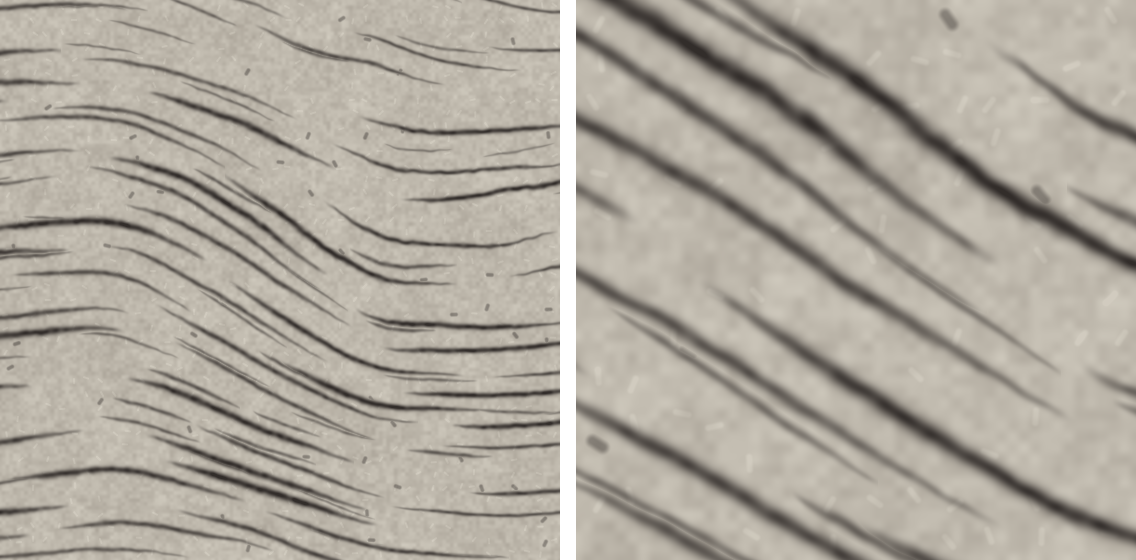
Left: the whole. Right: its middle third, enlarged.
A WebGL 2 fragment shader for this texture:

```glsl
#version 300 es
precision highp float;
// Engraved wavy hair strokes in dark ink on mottled warm grey paper.

uniform vec2 u_resolution;
out vec4 fragColor;

const vec3 PAPER_DARK = vec3(0.675, 0.648, 0.603);
const vec3 PAPER_LIGHT = vec3(0.800, 0.778, 0.730);
const vec3 INK = vec3(0.195, 0.175, 0.165);

vec3 hash3(vec2 p) {
    vec3 q = fract(p.xyx * vec3(0.1031, 0.1030, 0.0973));
    q += dot(q, q.yxz + 33.33);
    return fract((q.xxy + q.yzz) * q.zyx);
}

float valueNoise(vec2 p) {
    vec2 cell = floor(p), f = fract(p);
    f = f * f * (3.0 - 2.0 * f);
    float bottom = mix(hash3(cell).x, hash3(cell + vec2(1, 0)).x, f.x);
    float top = mix(hash3(cell + vec2(0, 1)).x, hash3(cell + vec2(1, 1)).x, f.x);
    return mix(bottom, top, f.y);
}

// Height label of the flow line through p: a crest, a long fall, a flat run.
float flowLevel(vec2 p) {
    float offCentre = (p.y - 0.43) / 0.3;
    float drop = 0.06 + 0.13 * exp(-offCentre * offCentre);
    float level = p.y + drop * smoothstep(0.13, 0.74, p.x);
    level += 0.15 * smoothstep(0.62, 1.05, p.x) * smoothstep(0.68, 1.08, p.y);
    level += 0.05 * p.x - 0.028 * sin(6.2 * p.x + 1.2 * (p.y - 0.5));
    return level + 0.012 * valueNoise(p * 9.0);
}

float flowSteepness(vec2 p) {
    float e = 0.004;
    float dx = flowLevel(p + vec2(e, 0)) - flowLevel(p - vec2(e, 0));
    float dy = flowLevel(p + vec2(0, e)) - flowLevel(p - vec2(0, e));
    return length(vec2(dx, dy)) / (2.0 * e);
}

// Tapered strokes, one per cell of each row; flow = (x, level).
float strokes(vec2 flow, float steepness, float rows, float span,
              float presence, float width, float seed) {
    float ink = 0.0;
    float nearestRow = floor(flow.y * rows);
    for (int i = -1; i <= 1; i++) {
        float row = nearestRow + float(i);
        float along = flow.x / span + hash3(vec2(row + 50.0, seed)).x * 7.0;
        vec2 id = vec2(floor(along) + seed * 3.0, row + 90.0);
        vec3 place = hash3(id);
        vec3 look = hash3(id + 37.7);
        float first = 0.18 * place.x;
        float last = 1.0 - 0.30 * place.y * place.y;
        float t = (fract(along) - first) / (last - first);

        float tilt = (look.x - 0.5) * 0.75;
        float bow = (look.y - 0.5) * 0.5;
        float shift = (place.z - 0.5) * 0.55 + tilt * (t - 0.5) + bow * t * (1.0 - t);
        float d = abs(flow.y - (row + 0.5 + shift) / rows) / steepness;

        float taper = smoothstep(-0.02, 0.22, t) * smoothstep(1.02, 0.65, t);
        float halfWidth = width * mix(0.72, 1.2, look.z) * mix(0.55, 1.0, taper);
        float strength = mix(0.62, 1.0, look.z) * mix(0.45, 1.0, taper);
        strength *= smoothstep(-0.03, 0.04, t) * smoothstep(1.03, 0.96, t);
        strength *= step(look.y, presence);
        float r = d / halfWidth;
        ink = max(ink, strength * exp(-r * r));
    }
    return ink;
}

// Short soft fibres at random angles, at most one per grid cell.
float flecks(vec2 p, float count, float presence, float reach, float radius) {
    vec2 cell = floor(p * count);
    vec3 h = hash3(cell + count);
    vec2 q = fract(p * count) - 0.5 - (h.xy - 0.5) * 0.35;
    float angle = 6.2832 * h.y;
    vec2 axis = vec2(cos(angle), sin(angle));
    float d = length(q - axis * clamp(dot(q, axis), -reach, reach));
    return step(h.z, presence) * smoothstep(radius, radius * 0.2, d);
}

vec3 paper(vec2 p) {
    float tone = 0.40 * valueNoise(p * 150.0) + 0.35 * valueNoise(p * 75.0 + 9.0);
    tone += 0.25 * valueNoise(p * 17.0 + 4.0);
    tone = 0.56 + (tone - 0.5) * 1.25;
    tone += 0.35 * flecks(p, 42.0, 0.32, 0.16, 0.12);
    return mix(PAPER_DARK, PAPER_LIGHT, clamp(tone, 0.0, 1.15));
}

void main() {
    vec2 p = gl_FragCoord.xy / u_resolution.y;
    float steepness = flowSteepness(p);
    float tremor = 0.0022 * (valueNoise(p * 65.0) - 0.5);
    vec2 flow = vec2(p.x, flowLevel(p) + tremor);

    // Bold strokes thin out toward the right; faint short ones fill the gaps.
    float width = mix(0.0058, 0.0045, smoothstep(0.45, 0.8, p.x));
    float bold = strokes(flow, steepness, 23.0, 0.47, 0.86, width, 3.0);
    float faint = strokes(flow, steepness, 29.0, 0.19, 0.24, 0.0036, 11.0);
    float ink = max(bold, 0.65 * faint);
    ink *= 0.84 + 0.30 * valueNoise(p * 110.0 + 20.0);
    ink = max(ink, 0.40 * flecks(p, 19.0, 0.13, 0.07, 0.10));

    fragColor = vec4(mix(paper(p), INK, clamp(ink, 0.0, 1.0)), 1.0);
}
```
